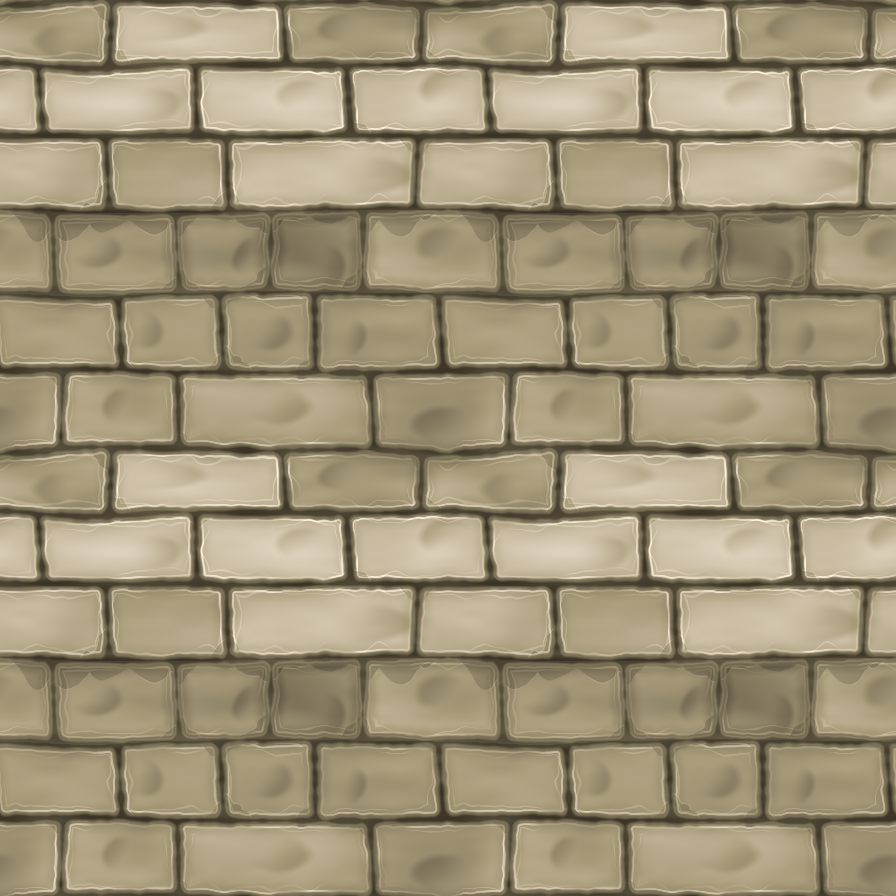
Write a WebGL 1 fragment shader that draws this texture.

```glsl
precision highp float;
// Worn sandstone brickwork: a tile of six uneven courses, repeated 2 x 2.
// Each brick is a rounded box between two tilted joints, shaded with periodic
// noise, dents, chips and pale rims; one brightness value drives the palette.
uniform vec2 u_resolution;

const float REPEATS = 2.0;
const vec2 MORTAR_HALF = vec2(0.0075, 0.0085);
const float CORNER_RADIUS = 0.014;
const vec3 SHADOW = vec3(0.32, 0.29, 0.22);
const vec3 SAND = vec3(0.66, 0.61, 0.48);
const vec3 CREAM = vec3(0.80, 0.75, 0.65);

float hash(vec2 p) {
  vec3 q = fract(p.xyx * 0.1031);
  q += dot(q, q.yzx + 33.33);
  return fract((q.x + q.y) * q.z);
}

// Value noise that wraps once per tile, centred on zero
float noise(vec2 p, vec2 freq) {
  p *= freq;
  vec2 i = floor(p), f = fract(p);
  f = f * f * (3.0 - 2.0 * f);
  vec2 a = mod(i, freq), b = mod(i + 1.0, freq);
  return mix(mix(hash(a), hash(vec2(b.x, a.y)), f.x),
             mix(hash(vec2(a.x, b.y)), hash(b), f.x), f.y) - 0.5;
}

// Layout of the courses, counted from the top
float courseTop(float row) {
  if (row < 0.5) return 0.0;
  if (row < 1.5) return 0.143;
  if (row < 2.5) return 0.305;
  if (row < 3.5) return 0.467;
  if (row < 4.5) return 0.651;
  return row < 5.5 ? 0.819 : 1.0;
}

vec4 courseJoints(float row) {
  if (row < 0.5) return vec4(0.247, 0.635, 0.940, 0.940);
  if (row < 1.5) return vec4(0.091, 0.438, 0.779, 0.779);
  if (row < 2.5) return vec4(0.240, 0.508, 0.930, 0.930);
  if (row < 3.5) return vec4(0.120, 0.396, 0.604, 0.810);
  if (row < 4.5) return vec4(0.268, 0.495, 0.703, 0.984);
  return vec4(0.138, 0.398, 0.831, 0.831);
}

// Brightness of the brick to the right of each joint
vec4 courseTones(float row) {
  if (row < 0.5) return vec4(0.76, 0.65, 0.66, 0.66);
  if (row < 1.5) return vec4(0.76, 0.78, 0.75, 0.75);
  if (row < 2.5) return vec4(0.68, 0.75, 0.74, 0.74);
  if (row < 3.5) return vec4(0.66, 0.64, 0.57, 0.67);
  if (row < 4.5) return vec4(0.65, 0.63, 0.62, 0.64);
  return vec4(0.66, 0.67, 0.65, 0.65);
}

float roundBox(vec2 p, vec2 halfSize, float radius) {
  vec2 q = abs(p) - halfSize + radius;
  return length(max(q, 0.0)) + min(max(q.x, q.y), 0.0) - radius;
}

float line(float d, float width, float px) {
  return 1.0 - smoothstep(width * 0.5, width * 0.5 + px, abs(d));
}

vec3 palette(float shade) {
  return shade < SAND.r ? mix(SHADOW, SAND, (shade - 0.32) / 0.34)
                        : mix(SAND, CREAM, (shade - 0.66) / 0.14);
}

// Crescent hollow of random size and side, fading inwards
float dent(vec2 p, vec2 id) {
  float side = hash(id + 4.3) - 0.5;
  vec2 q = p - vec2(hash(id + 3.1) - 0.5, hash(id + 7.7) - 0.5) * vec2(1.2, 0.7);
  q /= vec2(0.3 + 0.4 * hash(id + 2.2), 0.55);
  return smoothstep(1.1, 0.7, length(q)) * smoothstep(-0.4, 1.0, sign(side) * q.x + 2.0 * side * q.y);
}

void main() {
  vec2 uv = gl_FragCoord.xy / u_resolution;
  vec2 tile = fract(vec2(uv.x, 1.0 - uv.y) * REPEATS - vec2(0.0, 0.005));
  float px = REPEATS / min(u_resolution.x, u_resolution.y);
  vec2 p = tile;
  p.y = fract(p.y + 0.017 * noise(tile, vec2(5.0, 6.0)));

  // Find the course, then the nearest joint on either side
  float row = 0.0;
  for (int i = 1; i < 6; i++) row += step(courseTop(float(i)), p.y);
  float top = courseTop(row), height = courseTop(row + 1.0) - top;
  float across = (p.y - top) / height - 0.5;
  vec4 joints = courseJoints(row), tones = courseTones(row);
  float toLeft = 1.0, toRight = 1.0, tone = 0.65;
  vec2 id = vec2(0.0);
  for (int i = 0; i < 4; i++) {
    vec2 key = vec2(joints[i] * 97.0, row);
    float x = joints[i] + across * 0.026 * (hash(key) - 0.35);
    float gap = fract(p.x - x);
    if (gap < toLeft) { toLeft = gap; tone = tones[i]; id = key; }
    toRight = min(toRight, fract(x - p.x));
  }

  // Brick outline with ragged edges
  vec2 halfSize = 0.5 * vec2(toLeft + toRight, height) - MORTAR_HALF;
  vec2 local = vec2(0.5 * (toLeft - toRight), across * height);
  float ragged = 0.007 * noise(tile, vec2(22.0)) + 0.004 * noise(tile, vec2(58.0));
  float d = roundBox(local, halfSize, CORNER_RADIUS) + ragged;

  // Broken corners everywhere, scalloped tops in the most worn course
  vec2 inset = halfSize - abs(local);
  float corner = hash(id + sign(local) * 2.3 + 11.0);
  float chip = inset.x + inset.y - 0.046 * corner + 4.0 * ragged;
  float worn = 1.0 - step(0.5, abs(row - 3.0));
  float bite = fract(local.x * 11.0 + hash(id) + 9.0 * ragged) - 0.5;
  float depth = hash(id + 5.0) * (0.5 + 1.6 * noise(tile, vec2(11.0, 1.0)));
  float scallop = worn * depth * (0.02 + 0.05 * (1.0 - 4.0 * bite * bite));
  chip = min(chip, local.y + halfSize.y - scallop + ragged);

  // Weathered face: broad blotches, flat streaks, soft hollows
  float warp = 0.05 * noise(tile, vec2(8.0, 9.0));
  float broad = noise(tile + warp, vec2(6.0, 9.0));
  float streaks = noise(tile + warp, vec2(10.0, 24.0)) + 0.4 * noise(tile, vec2(19.0, 52.0));
  vec2 unit = local / halfSize;
  float glow = 1.0 - smoothstep(0.0, 1.0, length(unit));
  float face = tone + 0.13 * broad + 0.055 * streaks;
  face += 0.04 * glow * smoothstep(0.64, 0.74, tone) + 0.012 * unit.y;
  face -= 0.11 * dent(unit + 6.0 * warp, id) * step(0.4, hash(id + 1.9));
  face -= (0.05 + 0.04 * worn) * smoothstep(-0.035, -0.006, d);
  face -= 0.09 * (1.0 - smoothstep(-px, 2.0 * px, chip));

  // Sides sink towards the mortar outside the rim
  face = mix(face, 0.47, smoothstep(-0.008, 0.0, d));

  // Pale broken rims along the outline, the inner bevel and the chips
  float fade = smoothstep(-0.3, 0.3, noise(tile, vec2(17.0, 19.0)));
  float bevel = d + 0.015 + 0.022 * noise(tile, vec2(26.0, 23.0));
  face += 0.19 * line(d + 0.007, 0.002, px) * (0.3 + 0.7 * fade) * (1.0 - 0.4 * worn);
  face += 0.08 * line(bevel, 0.001, px) * fade;
  face += 0.11 * line(chip, 0.001, px) * (0.4 + 0.6 * fade);

  // Streaked mortar, darkest midway between the bricks
  float mortar = mix(0.46, 0.28, smoothstep(0.0, 0.007, d));
  mortar += 0.14 * noise(tile, vec2(9.0, 64.0)) + 0.06 * worn;

  float shade = mix(face, mortar, smoothstep(-px, px, d));
  gl_FragColor = vec4(palette(shade), 1.0);
}
```
